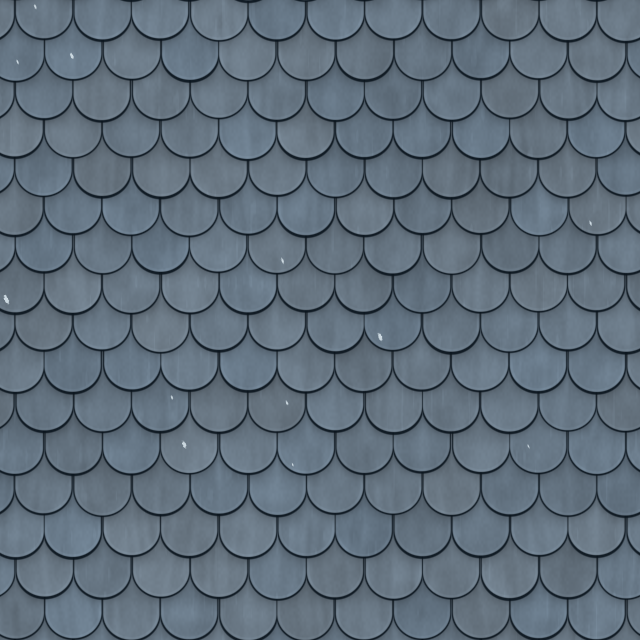
Write a Shadertoy shader that draws this texture.

```glsl
// Blue-grey slate roof of overlapping round-ended shingles in staggered rows.

const float COLUMNS = 11.0;
const float ROWS = 16.0;
const float TAU = 6.2831853;

const vec3 SLATE = vec3(0.408, 0.468, 0.522);
const vec3 CREVICE = vec3(0.04, 0.08, 0.115);
const vec3 CHIP = vec3(0.80, 0.85, 0.88);

float hash(vec2 p) {
    vec3 q = fract(vec3(p.xyx) * 0.1031);
    q += dot(q, q.yzx + 33.33);
    return fract((q.x + q.y) * q.z);
}

float noise(vec2 p) {
    vec2 i = floor(p), f = fract(p);
    f = f * f * (3.0 - 2.0 * f);
    return mix(mix(hash(i), hash(i + vec2(1, 0)), f.x),
               mix(hash(i + vec2(0, 1)), hash(i + vec2(1, 1)), f.x), f.y);
}

// Centre of the rounded end of one shingle; rows drift gently up and down.
vec2 shingleCentre(vec2 cell, vec2 id, float radius) {
    float stagger = 0.26 + 0.5 * mod(cell.y, 2.0);
    float drift = 0.0075 + 0.007 * sin(TAU * (cell.y - 2.5) / ROWS);
    vec2 jitter = vec2(hash(id + 3.7) - 0.5, hash(id + 9.2) - 0.5);
    return vec2((cell.x + stagger) / COLUMNS, cell.y / ROWS + drift + 0.93 * radius)
         + jitter * vec2(0.0026, 0.0045);
}

// Strip with straight sides and a slightly flattened round lower end.
float shingleDistance(vec2 q, float radius) {
    return length(vec2(q.x, min(q.y, 0.0) / 0.93)) - radius;
}

// Weathered slate: tone per shingle, vertical streaks, stains and grain.
vec3 slateColour(vec2 p, vec2 q, vec2 id) {
    vec2 shift = id * vec2(7.3, 3.1);
    float lean = (hash(id + 5.5) - 0.5) * 0.3;
    float streak = noise(vec2((q.x + q.y * lean) * 110.0, q.y * 13.0) + shift) - 0.5;
    float stain = noise(q * 38.0 + shift) - 0.5;
    float grain = noise(p * vec2(300.0, 190.0)) - 0.5;
    float weather = noise(p * 3.0 + 4.0) - 0.5;
    float tone = 1.0 + 0.085 * (hash(id) - 0.5) + 0.085 * streak
               + 0.09 * stain + 0.04 * grain + 0.045 * weather;
    float scratch = smoothstep(0.78, 0.95, noise(q * vec2(170.0, 28.0) + shift + 40.0));
    tone += 0.05 * scratch * step(0.5, hash(id + 21.0));
    float warmth = (hash(id + 14.0) - 0.5) * 0.015;
    return SLATE * tone + vec3(warmth, 0.0, -warmth);
}

// Small pale chip on a few shingles.
float chipMask(vec2 q, vec2 id, float pixel) {
    vec2 spot = (vec2(hash(id + 31.0), hash(id + 47.0)) - vec2(0.5, 0.7)) * 0.045;
    float size = mix(0.0015, 0.0045, pow(hash(id + 53.0), 3.0));
    vec2 r = q - spot;
    r.x += 0.3 * r.y;
    float d = length(r * vec2(1.2, 0.6)) - size * (0.7 + 0.6 * noise(q * 400.0));
    return step(0.955, hash(id + 61.0)) * (1.0 - smoothstep(-pixel, pixel, d));
}

// Lay one row over the colour below it: shadow first, then the shingles.
vec3 layRow(vec3 below, vec2 p, float row, float pixel) {
    float radius = 0.486 / COLUMNS;
    float stagger = 0.26 + 0.5 * mod(row, 2.0);
    float column = floor(p.x * COLUMNS - stagger + 0.5);
    float d = 1.0, dropped = 1.0;
    vec2 q = vec2(0), id = vec2(0);
    for (int i = -1; i <= 1; i++) {
        vec2 cell = vec2(column + float(i), row);
        vec2 cellId = mod(cell, vec2(COLUMNS, ROWS));
        vec2 r = p - shingleCentre(cell, cellId, radius);
        float dist = shingleDistance(r, radius);
        float lift = mix(0.0006, 0.0030, hash(cellId + 17.0));
        dropped = min(dropped, shingleDistance(r + vec2(0.0, lift), radius));
        if (dist < d) {
            d = dist;
            q = r;
            id = cellId;
        }
    }

    // Soft shade under the overhang, then the dark contact line.
    float shade = 0.24 * exp(-max(dropped, 0.0) / 0.009);
    float contact = 0.9 * (1.0 - smoothstep(0.0, 0.0032, dropped));
    vec3 colour = mix(below * (1.0 - shade), CREVICE, contact);

    // Shingle face with a faint worn rim along its cut edge.
    vec3 face = slateColour(p, q, id);
    float rim = smoothstep(-0.006, -0.003, d) * (1.0 - smoothstep(0.0, 0.025, q.y));
    face *= 1.0 + 0.06 * rim - 0.16 * smoothstep(-0.0022, 0.0, d);
    face = mix(face, CHIP, chipMask(q, id, pixel));
    return mix(colour, face, 1.0 - smoothstep(-pixel, pixel, d));
}

void mainImage(out vec4 fragColor, in vec2 fragCoord) {
    vec2 p = fragCoord / iResolution.xy;
    float pixel = 0.8 / iResolution.y;
    float baseRow = floor(p.y * ROWS);
    vec3 colour = CREVICE;
    for (int k = -3; k <= 1; k++) {
        colour = layRow(colour, p, baseRow + float(k), pixel);
    }
    fragColor = vec4(colour, 1.0);
}
```
